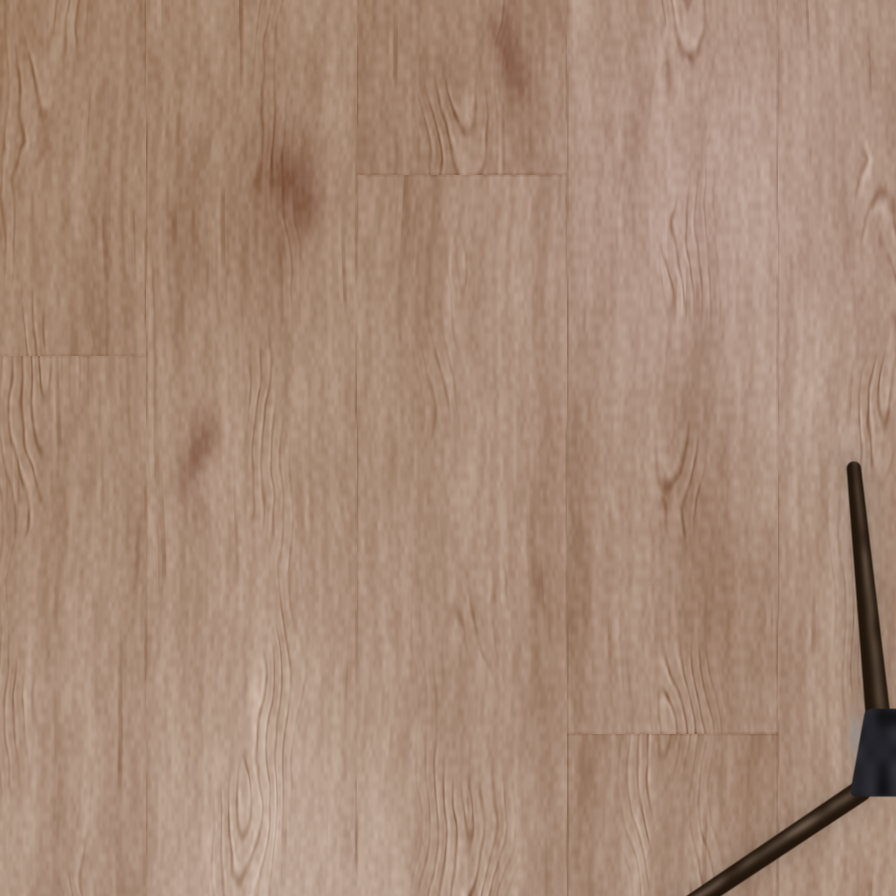
This texture is drawn by a three.js fragment shader. Its source:

```glsl
// Vertical wood planks with butt joints, broken fine grain, oval growth rings and
// knots, crossed at the lower right by two dark metal legs that meet at a hub.
// Rings are contours of a stretched cellular distance; the legs are tapered capsules.

#define PLANK_WIDTH 0.235
#define PLANK_LENGTH 1.45
#define RING_GAP 0.0105
#define RING_STRETCH 8.0
#define RING_DEPTH 0.75
#define GRAIN_DEPTH 1.0
#define WOOD_DARK vec3(0.580, 0.452, 0.368)
#define WOOD_LIGHT vec3(0.712, 0.612, 0.545)
#define METAL_DARK vec3(0.13, 0.085, 0.045)
#define METAL_SHEEN vec3(0.38, 0.31, 0.26)
#define HUB_COLOR vec3(0.13, 0.13, 0.15)
#define EDGE 0.0015

varying vec2 vUv;

float hash(vec2 p) {
  return fract(sin(dot(p, vec2(127.1, 311.7))) * 43758.55);
}

float noise(vec2 p) {
  vec2 i = floor(p), f = fract(p);
  f = f * f * (3.0 - 2.0 * f);
  return mix(mix(hash(i), hash(i + vec2(1, 0)), f.x),
             mix(hash(i + vec2(0, 1)), hash(i + vec2(1, 1)), f.x), f.y);
}

float blob(vec2 p, vec2 radius) {
  p /= radius;
  return exp(-dot(p, p));
}

// Distance to the nearest ring centre, one column of cells per board
float ringDistance(float x, float y, float id) {
  float spacing = 0.42, row = floor(y / spacing), nearest = 1.0;
  for (int i = -1; i <= 1; i++) {
    float r = row + float(i);
    float cy = (r + 0.25 + 0.5 * hash(vec2(r, id))) * spacing;
    float cx = 0.025 * (hash(vec2(id, r + 9.0)) - 0.5);
    nearest = min(nearest, length(vec2(x - cx, (y - cy) / RING_STRETCH)));
  }
  return nearest;
}

// Layers of vertical streaks: broad bands, fibres, specks and long dark cracks
float grain(vec2 p, float id) {
  p.x += 0.003 * sin(p.y * 9.0 + id) + 0.0015 * sin(p.y * 23.0 + id * 2.0);
  p += id * vec2(0.37, 0.71);
  float g = 0.40 * (noise(p * vec2(32.0, 1.5)) - 0.5);
  g += 0.34 * (noise(p * vec2(90.0, 6.0)) - 0.5);
  g += 0.36 * (noise(p * vec2(200.0, 22.0)) - 0.5);
  g += 0.38 * (noise(p * vec2(270.0, 110.0)) - 0.5);
  float gaps = smoothstep(0.35, 0.75, noise(p * vec2(60.0, 16.0)));
  float crack = smoothstep(0.74, 0.95, noise(p * vec2(150.0, 3.0)));
  float rim = smoothstep(0.74, 0.95, noise((p + vec2(0.005, 0.0)) * vec2(150.0, 3.0)));
  return g + gaps * (0.22 * rim - 0.50 * crack);
}

// x: signed distance to a tapered leg, y: position across it from -1 to 1
vec2 leg(vec2 p, vec2 a, vec2 b, float ra, float rb) {
  vec2 axis = b - a, q = p - a;
  float t = clamp(dot(q, axis) / dot(axis, axis), 0.0, 1.0);
  float r = mix(ra, rb, t);
  float side = (axis.x * q.y - axis.y * q.x) / length(axis);
  return vec2(length(q - axis * t) - r, side / r);
}

vec3 drawLeg(vec3 color, vec2 l, vec2 p) {
  float sheen = blob(vec2(l.y - 0.25, 0.0), vec2(0.45, 1.0));
  sheen *= 0.2 + 1.0 * noise(p * vec2(60.0, 40.0));
  color *= 1.0 - 0.10 * exp(-max(l.x, 0.0) * 80.0);
  vec3 metal = mix(METAL_DARK, METAL_SHEEN, sheen);
  return mix(color, metal, 1.0 - smoothstep(-EDGE, EDGE, l.x));
}

vec3 wood(vec2 p) {
  // Plank layout and staggered joints
  float across = (p.x + 0.072) / PLANK_WIDTH;
  float column = floor(across);
  float along = p.y - mod(0.603 + 0.826 * column, PLANK_LENGTH);
  float id = column + 7.0 * floor(along / PLANK_LENGTH) + 20.0;
  float u = (fract(across) - 0.5) * PLANK_WIDTH;
  float seam = (0.5 - abs(fract(across) - 0.5)) * PLANK_WIDTH;
  float v = mod(along, PLANK_LENGTH);
  float joint = min(v, PLANK_LENGTH - v);

  // Growth rings: thin, interrupted, each with a pale inner side
  float bend = 0.006 * sin(p.y * 15.0 + id * 2.3) + 0.003 * sin(p.y * 39.0 + id);
  float rings = ringDistance(u + bend, p.y, id) / RING_GAP;
  rings += 1.1 * noise(p * vec2(34.0, 11.0) + id);
  rings += 0.25 * noise(p * vec2(120.0, 40.0));
  float line = pow(0.5 + 0.5 * sin(6.2832 * rings), 6.0);
  float pale = pow(0.5 + 0.5 * sin(6.2832 * rings + 1.7), 4.0);
  float heart = 1.0 - smoothstep(0.015, 0.070, abs(u + bend));
  float patches = smoothstep(0.38, 0.75, noise(p * vec2(26.0, 8.0) + id * 3.1));
  patches *= 0.45 + 0.9 * noise(p * vec2(130.0, 45.0));

  // Tone: 0 is dark wood, 1 is light wood
  float glow = blob(p - vec2(0.78, 0.79), vec2(0.22, 0.28));
  float floorLight = blob(p - vec2(0.36, 0.02), vec2(0.40, 0.24));
  float tone = 0.46 + 0.50 * glow + 0.40 * floorLight;
  tone -= 0.24 * blob(p - vec2(0.46, 0.83), vec2(0.22, 0.30));
  tone += 0.22 * (hash(vec2(id, 4.0)) - 0.5);
  tone += 0.35 * (noise(p * vec2(13.0, 4.0) + 5.0) - 0.5);
  tone += GRAIN_DEPTH * grain(p, id);
  tone += RING_DEPTH * heart * patches * (0.08 + 0.45 * pale - line);

  // Cloudy knots spread upward across the boards
  float knots = 0.0;
  for (int i = 0; i < 3; i++) {
    float k = float(i);
    vec2 c = vec2(0.22 + 0.035 * k + 0.07 * k * k, 0.49 + 0.37 * k - 0.07 * k * k);
    vec2 q = p - c + vec2(0.007 * sin(p.y * 45.0 + k), 0.0);
    knots += blob(q, vec2(0.016 + 0.016 * k * (2.0 - k), 0.060));
  }
  tone -= knots * (0.20 + 1.1 * noise(p * vec2(32.0, 20.0)));

  // Faint seams that come and go
  float broken = smoothstep(0.3, 0.8, noise(vec2(column * 5.0, p.y * 18.0)));
  tone -= 0.50 * broken * (1.0 - smoothstep(0.0005, 0.003, seam));
  float worn = 0.25 + 0.75 * noise(vec2(p.x * 45.0, column));
  tone -= 0.38 * worn * (1.0 - smoothstep(0.0005, 0.0035, joint));

  vec3 color = mix(WOOD_DARK, WOOD_LIGHT, tone);
  color += vec3(0.0, -0.006, 0.014) * (glow + knots);
  return color + vec3(0.006, 0.0, -0.020) * (1.0 - p.x) * p.y;
}

void main() {
  vec2 p = vUv;
  vec3 color = wood(p);

  // Legs
  color = drawLeg(color, leg(p, vec2(0.953, 0.477), vec2(0.981, 0.19), 0.008, 0.014), p);
  color = drawLeg(color, leg(p, vec2(0.70, -0.057), vec2(0.96, 0.117), 0.010, 0.012), p);

  // Leaning hub with a worn bright rim
  vec2 h = p - vec2(0.988, 0.16);
  h.x -= 0.18 * h.y;
  vec2 box = abs(h) - vec2(0.024, 0.042);
  float hub = length(max(box, 0.0)) + min(max(box.x, box.y), 0.0) - 0.007;
  color = mix(color, vec3(0.58, 0.56, 0.55), 0.8 * blob(p - vec2(0.955, 0.178), vec2(0.007, 0.022)));
  vec3 plastic = HUB_COLOR * (0.5 + 1.1 * noise(p * vec2(70.0, 50.0)));
  color = mix(color, plastic, 1.0 - smoothstep(-EDGE, EDGE, hub));

  gl_FragColor = vec4(color, 1.0);
}
```
